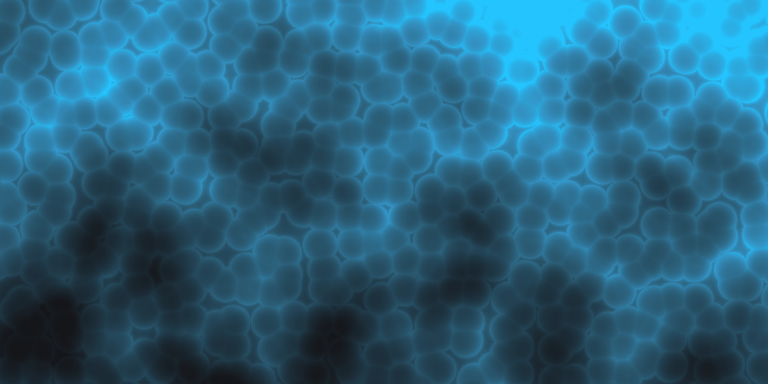
Give the GLSL for this texture, as a WebGL 1 fragment shader.

```glsl
precision highp float;

uniform vec2 u_resolution;

vec2 hash2(vec2 p, float seed) {
  vec2 q = vec2(dot(p, vec2(127.1, 311.7)), dot(p, vec2(269.5, 183.3)));
  return fract(sin(q + seed) * 43758.5);
}

// Distance to the nearest jittered grid point
float cellDistance(vec2 p, float jitter, float seed) {
  vec2 cell = floor(p);
  float nearest = 8.0;
  for (int y = -1; y <= 1; y++) {
    for (int x = -1; x <= 1; x++) {
      vec2 id = cell + vec2(float(x), float(y));
      vec2 site = id + 0.5 + jitter * (hash2(id, seed) - 0.5);
      nearest = min(nearest, length(p - site));
    }
  }
  return nearest;
}

// Layered sines that bend the broad cells into wandering veins
vec2 warp(vec2 p, float amount) {
  vec2 bend = sin(p.yx * vec2(9.0, 7.0) + vec2(0.6, 2.1));
  bend += 0.5 * sin(p.yx * vec2(19.0, 23.0) + p * 6.0 + vec2(3.7, 1.2));
  return p + amount * bend;
}

float glow(vec2 p, vec2 center, float radius) {
  vec2 offset = (p - center) / radius;
  return exp(-dot(offset, offset));
}

// Soft bubble: dim core, bright rim, dark gap outside the radius
float bubbleRim(float d, float radius) {
  float inside = pow(min(d / radius, 1.0), 3.0);
  float outside = exp(-14.0 * max(d - radius, 0.0));
  return inside * outside;
}

// Broad cell with a rounded core, so its pool of shade stays soft
float pool(vec2 p, float seed) {
  float d = cellDistance(p, 0.9, seed);
  return sqrt(d * d + 0.03) - 0.45;
}

// Cloudy light: brighter toward the upper right, with dark pools
float cloudLight(vec2 p) {
  vec2 q = warp(p, 0.035);
  float light = 0.125 + 0.33 * p.y + 0.07 * p.x;
  light += 0.42 * pool(q * 2.8, 4.0);
  light += 0.17 * pool(q * 6.0 + 3.3, 9.0);
  light += 0.33 * glow(p, vec2(1.32, 1.0), 0.20);
  light += 0.17 * glow(p, vec2(2.02, 0.84), 0.20);
  return max(light, 0.09);
}

vec3 palette(float tone) {
  vec3 shadow = vec3(0.08, 0.085, 0.10);
  vec3 teal = vec3(0.17, 0.37, 0.47);
  vec3 sky = vec3(0.20, 0.57, 0.76);
  vec3 cyan = vec3(0.14, 0.77, 1.0);
  vec3 color = mix(shadow, teal, clamp((tone - 0.085) / 0.285, 0.0, 1.0));
  color = mix(color, sky, clamp((tone - 0.37) / 0.20, 0.0, 1.0));
  return mix(color, cyan, clamp((tone - 0.57) / 0.20, 0.0, 1.0));
}

void main() {
  vec2 p = gl_FragCoord.xy / u_resolution.y;
  float d = cellDistance(p * 15.0, 0.82, 1.0);
  float rim = bubbleRim(d, 0.66);
  float tone = cloudLight(p) * (0.9 + 0.34 * rim);
  gl_FragColor = vec4(palette(tone), 1.0);
}
```
